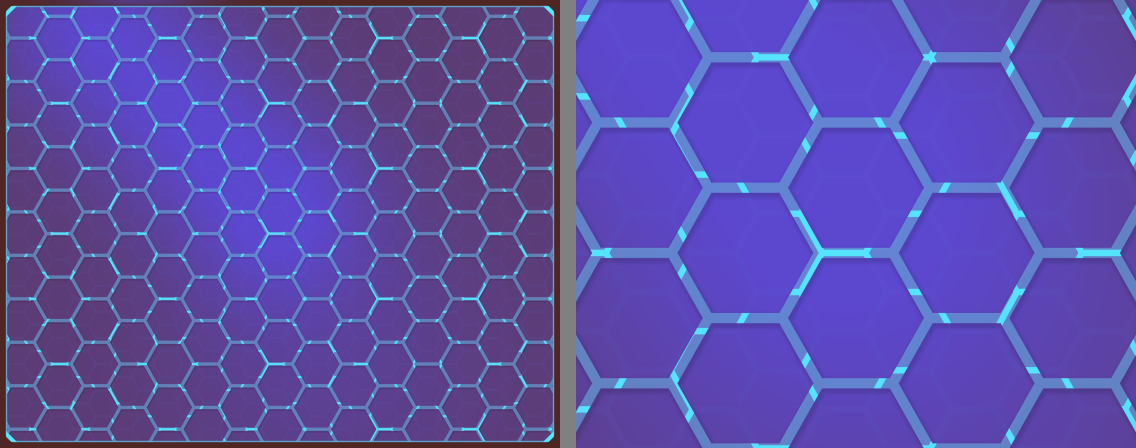
Left: the whole. Right: its middle third, enlarged.
Write a Shadertoy shader that draws this pattern.

```glsl
// Glowing honeycomb panel: a coarse hex grid with cyan glints from a finer hex grid.

// Distance to the nearest edge of a flat-topped hex grid; an edge is centred on 0.
float hexEdge(vec2 p, vec2 period) {
    vec2 cell = vec2(sqrt(3.0), 1.0);
    vec2 q = p / period * cell + vec2(0.0, 0.5);
    vec2 a = mod(q, cell) - 0.5 * cell;
    vec2 b = mod(q + 0.5 * cell, cell) - 0.5 * cell;
    vec2 g = abs(dot(a, a) < dot(b, b) ? a : b);
    return (0.5 - max(g.y, dot(g, vec2(0.866, 0.5)))) * period.y;
}

float segmentDistance(vec2 p, vec2 a, vec2 b) {
    vec2 ab = b - a;
    return length(p - a - ab * clamp(dot(p - a, ab) / dot(ab, ab), 0.0, 1.0));
}

// Antialiased coverage of the region where d is negative.
float coverage(float d) {
    return 1.0 - smoothstep(-0.7, 0.7, d * iResolution.y);
}

float stroke(float d, float halfWidth) {
    return coverage(abs(d) - halfWidth);
}

float gauss(vec2 v) {
    return exp(-dot(v, v));
}

void mainImage(out vec4 fragColor, in vec2 fragCoord) {
    // Centred coordinates, canvas height = 1
    vec2 p = (fragCoord - 0.5 * iResolution.xy) / iResolution.y;
    vec3 cyan = vec3(0.33, 0.91, 1.0);

    // Diagonal blue light over plum
    float beam = segmentDistance(p, vec2(-0.41, 0.43), vec2(-0.02, 0.05)) / 0.22;
    float light = exp(-beam * beam) + 0.36 * gauss((p - vec2(0.11, -0.28)) / 0.36);
    vec3 panel = mix(vec3(0.36, 0.235, 0.455), vec3(0.36, 0.28, 0.81), min(light, 1.0));

    // Coarse and fine grids, five fine cells to three coarse ones
    vec2 anchor = vec2(0.0, -0.0215);
    vec2 period = vec2(0.1646, 0.09702);
    float coarse = hexEdge(p - anchor, period);
    float fine = hexEdge(p - anchor + vec2(0.009, 0.0), vec2(0.0966, 0.6 * period.y));
    float line = stroke(coarse, 0.0038);
    float glint = stroke(fine, 0.0024);

    // Faint fine grid, soft shadow, then bars with glints
    panel = mix(panel, vec3(0.38, 0.42, 0.86), 0.07 * glint);
    float shadow = hexEdge(p - anchor + vec2(-0.001, 0.002), period);
    panel *= 1.0 - 0.13 * (1.0 - smoothstep(0.003, 0.008, shadow));
    vec3 bar = mix(panel, vec3(0.43, 0.70, 0.91), 0.6);
    panel = mix(panel, mix(bar, cyan, 0.95 * glint), line);

    // Frame with chamfered corners
    vec2 halfSize = 0.5 * iResolution.xy / iResolution.y - 0.0145;
    vec2 edge = abs(p) - halfSize;
    float chamfer = (edge.x + edge.y + 0.016) * 0.7071;
    float frame = max(max(edge.x, edge.y), chamfer);

    // Brown surround with light spilling over the top
    float spill = gauss((p - vec2(-0.31, 0.497)) / vec2(0.16, 0.012));
    vec3 color = mix(vec3(0.31, 0.15, 0.14), vec3(0.34, 0.25, 0.62), 0.75 * spill);
    color = mix(color, panel, coverage(frame));
    color = mix(color, vec3(0.36, 0.70, 0.87), 0.9 * stroke(frame, 0.0015));
    color = mix(color, cyan, stroke(chamfer, 0.0045) * coverage(max(edge.x, edge.y) - 0.001));

    fragColor = vec4(color, 1.0);
}
```
